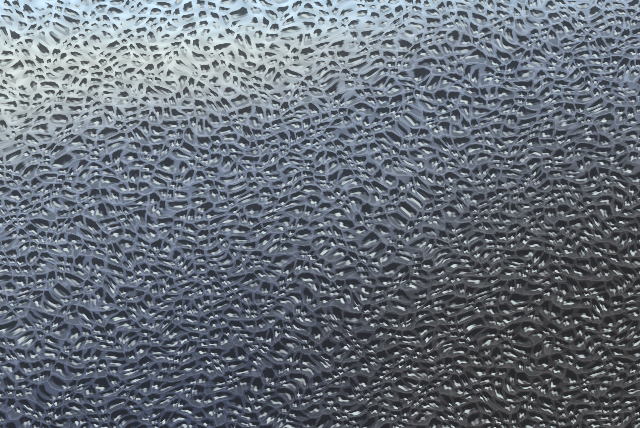
Write a WebGL 1 fragment shader that draws this texture.

```glsl
precision highp float;
// Water droplets condensed on a window pane, from pale sky down to dark ground.
uniform vec2 u_resolution;

vec2 hash2(vec2 p) {
  return fract(sin(vec2(dot(p, vec2(127.1, 311.7)), dot(p, vec2(269.5, 183.3)))) * 43758.5);
}

// Light seen through the thin water film, brightest at the upper left
vec3 filmColor(vec2 uv, float level) {
  vec3 ground = mix(vec3(0.27, 0.30, 0.38), vec3(0.25, 0.245, 0.25), smoothstep(0.25, 0.8, uv.x));
  vec3 slate = vec3(0.47, 0.52, 0.60);
  vec3 sky = mix(vec3(0.81, 0.85, 0.84), vec3(0.77, 0.87, 0.94), smoothstep(0.85, 1.0, uv.y));
  vec3 color = mix(ground, slate, smoothstep(0.1, 0.75, level));
  return mix(color, sky, smoothstep(0.70, 1.0, level));
}

// Bends the grid so that droplets vary in size and slant
vec2 warp(vec2 p) {
  vec2 q = p * vec2(36.0, 46.0);
  q += 0.28 * vec2(sin(p.y * 61.0 + 3.0 * sin(p.x * 23.0)), sin(p.x * 53.0 + 2.0 * sin(p.y * 31.0)));
  return q + 0.7 * vec2(sin(p.y * 13.0 + p.x * 5.0), sin(p.x * 11.0 - p.y * 7.0));
}

void main() {
  vec2 uv = gl_FragCoord.xy / u_resolution;
  vec2 p = gl_FragCoord.xy / u_resolution.y;
  vec2 q = warp(p);

  // Nearest droplet centre and distance to the gap between droplets
  float nearest = 9.0;
  float second = 9.0;
  vec2 offset = vec2(0.0);
  vec2 cell = vec2(0.0);
  for (int y = -1; y <= 1; y++) {
    for (int x = -1; x <= 1; x++) {
      vec2 c = floor(q) + vec2(float(x), float(y));
      vec2 r = q - c - 0.5 - 0.8 * (hash2(c) - 0.5);
      float d = length(r);
      if (d < nearest) {
        second = nearest;
        nearest = d;
        offset = r;
        cell = c;
      } else {
        second = min(second, d);
      }
    }
  }
  vec2 rnd = hash2(cell + 17.0);

  // Film with soft ripples
  float level = uv.y - 0.4 * (uv.x - 0.5) + 0.03 * sin(uv.x * 9.0 + uv.y * 5.0);
  float skyward = smoothstep(0.70, 1.0, level);
  float ripple = sin(q.x * 2.3 + 2.0 * sin(q.y * 1.7)) * sin(q.y * 3.1 + sin(q.x * 1.9));
  vec3 film = filmColor(uv, level) * (1.0 + 0.09 * ripple);

  // Droplet body: dark refracted crescent above, lighter belly below
  float jag = 0.07 * sin(q.x * 15.0 + q.y * 6.0 + rnd.x * 6.3)
            + 0.05 * sin(q.y * 19.0 - q.x * 8.0 + rnd.y * 6.3);
  float gap = 0.02 + 0.16 * rnd.x + 0.12 * skyward;
  float body = smoothstep(gap, gap + 0.2, second - nearest + 0.5 * jag);
  float crescent = smoothstep(-0.22, 0.16, offset.y + 0.25 * (rnd.y - 0.5) * offset.x + jag);
  vec3 shade = mix(film * 0.5, vec3(0.19, 0.20, 0.22), 0.45);
  vec3 belly = mix(film * 0.88, vec3(0.50, 0.54, 0.57), 0.25);
  vec3 color = mix(film, mix(belly, shade, crescent), body);

  // Lit lip along the lower rim
  float lip = (1.0 - body) * smoothstep(0.1, 0.4, -offset.y);
  color += 0.10 * lip * (1.0 - skyward);

  // Ragged sky glint inside the belly
  vec2 glintPos = offset - vec2(0.3 * (rnd.x - 0.5), -0.15);
  glintPos.y += 0.35 * (rnd.y - 0.5) * glintPos.x;
  float glint = smoothstep(0.38, 0.08, length(glintPos * vec2(1.0, 1.7)) + 1.3 * jag);
  glint *= smoothstep(0.0, 0.15, second - nearest) * (0.55 + 0.45 * rnd.y);
  color = mix(color, vec3(0.82, 0.87, 0.87), glint);

  gl_FragColor = vec4(clamp(color, 0.0, 1.0), 1.0);
}
```
